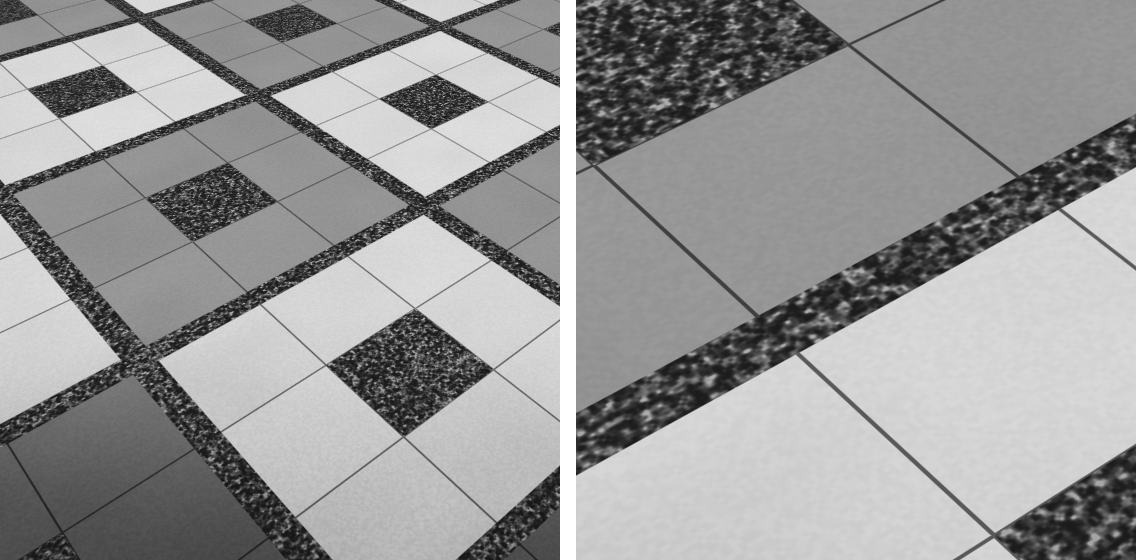
Left: the whole. Right: its middle third, enlarged.
Give the GLSL for this pattern, as a Shadertoy shader.

```glsl
// A polished floor seen in perspective: light and grey squares in a checker,
// split by granite bands. Each square is 3 x 3 slabs with a granite centre.
// Canvas points are unprojected onto the floor, where one repeat is one unit.

#define BAND_HALF   0.035   // half width of a granite band
#define JOINT_HALF  0.0021  // half width of a slab joint
#define LIGHT_TONE  0.845
#define GREY_TONE   0.575
#define JOINT_TONE  0.42    // joint brightness relative to its slab
#define GRAIN_FREQ  125.0   // granite chips per repeat
#define CHIP_GAIN   0.56
#define SLAB_VARY   0.022
#define NEAR_SHADE  1.2     // darkening towards the viewer

// Floor (u, v, 1) to homogeneous canvas position
const mat3 FLOOR_TO_CANVAS = mat3(0.7132, 0.4469, 0.2701,
                                 -0.2535, 0.4722, 0.2682,
                                  0.2493, 0.3568, 1.0);

float hash(vec2 p) {
    vec3 q = fract(p.xyx * 0.1031);
    q += dot(q, q.yzx + 33.33);
    return fract((q.x + q.y) * q.z);
}

float valueNoise(vec2 p) {
    vec2 i = floor(p), f = fract(p);
    f = f * f * (3.0 - 2.0 * f);
    return mix(mix(hash(i), hash(i + vec2(1, 0)), f.x),
               mix(hash(i + vec2(0, 1)), hash(i + vec2(1, 1)), f.x), f.y);
}

// Box-filtered coverage of a stripe with the given half width
vec2 stripe(vec2 dist, float halfWidth, vec2 px) {
    vec2 hi = min(vec2(halfWidth), dist + 0.5 * px);
    vec2 lo = max(vec2(-halfWidth), dist - 0.5 * px);
    return clamp((hi - lo) / px, 0.0, 1.0);
}

float granite(vec2 p, float px) {
    float chips = 0.65 * valueNoise(p * GRAIN_FREQ)
                + 0.35 * valueNoise(p * GRAIN_FREQ * 1.9 + 17.0);
    chips = 0.5 + (chips - 0.5) * 1.45;
    chips = mix(chips, 0.5, 0.6 * smoothstep(0.7, 2.2, px * GRAIN_FREQ));
    return 0.11 + CHIP_GAIN * pow(clamp(chips, 0.0, 1.0), 2.2);
}

void mainImage(out vec4 fragColor, in vec2 fragCoord) {
    vec2 canvas = fragCoord / iResolution.xy;
    vec3 ray = inverse(FLOOR_TO_CANVAS) * vec3(canvas, 1.0);
    vec2 ground = ray.xy / ray.z;
    vec2 px = max(fwidth(ground), vec2(1e-5));

    vec2 cell = floor(ground);
    vec2 centred = fract(ground) - 0.5;
    float slabSize = (1.0 - 2.0 * BAND_HALF) / 3.0;

    // Slab tone: checker, slight variation and fine surface grain
    float checker = mod(cell.x + cell.y, 2.0);
    float tone = mix(GREY_TONE, LIGHT_TONE, checker);
    vec2 slab = floor(centred / slabSize + 0.5);
    tone += SLAB_VARY * (hash(cell * 3.0 + slab + 40.0) - 0.5);
    tone += 0.03 * (valueNoise(ground * 190.0) - 0.5);
    tone += 0.025 * (valueNoise(ground * 7.0) - 0.5);

    // Grey slabs lose more light than pale ones near the viewer
    float nearness = smoothstep(0.5, -0.05, canvas.y);
    tone = pow(tone, 1.0 + NEAR_SHADE * nearness);

    // Joints at the thirds
    vec2 joint = stripe(abs(centred) - 0.5 * slabSize, JOINT_HALF, px);
    tone *= mix(1.0, JOINT_TONE, max(joint.x, joint.y));

    // Granite bands and centre squares
    vec2 band = stripe(0.5 - abs(centred), BAND_HALF, px);
    vec2 inner = stripe(centred, 0.5 * slabSize, px);
    float stone = max(max(band.x, band.y), inner.x * inner.y);
    float graniteTone = granite(ground, max(px.x, px.y)) * (1.0 - 0.2 * nearness);

    fragColor = vec4(vec3(mix(tone, graniteTone, stone)), 1.0);
}
```
